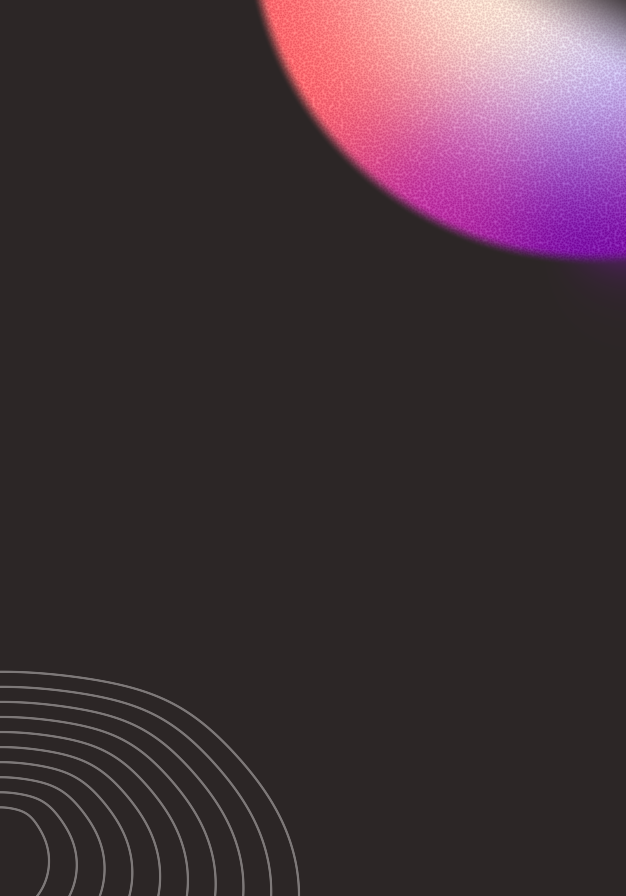
Give the GLSL for this background, as a WebGL 2 fragment shader.

```glsl
#version 300 es
precision highp float;

uniform vec2 u_resolution;
out vec4 fragColor;

// Lengths are fractions of the canvas height.
const vec3 BACKDROP = vec3(0.173, 0.149, 0.149);
const vec3 SALMON = vec3(0.98, 0.41, 0.43);
const vec3 MAGENTA = vec3(0.74, 0.20, 0.64);
const vec3 PURPLE = vec3(0.50, 0.08, 0.66);
const vec3 CREAM = vec3(0.97, 0.87, 0.81);
const vec3 LAVENDER = vec3(0.80, 0.76, 0.94);
const vec3 LINE_COLOR = vec3(0.49, 0.47, 0.47);

const vec2 ORB_CENTER = vec2(0.659, 1.091);
const float ORB_RADIUS = 0.379;
const float ORB_BLUR = 0.009;
const float ORB_DEPTH = 0.24;
const vec2 TINT_START = vec2(0.521, 0.987);
const vec2 TINT_SPAN = vec2(0.156, -0.130);
const vec2 SHADE_START = vec2(0.579, 1.0);
const vec2 SHADE_NORMAL = vec2(0.48, 0.875);
const float GRAIN_SCALE = 380.0;
const float GRAIN_AMOUNT = 0.20;

const int RING_COUNT = 10;
const vec2 RING_RADII = vec2(0.0547, 0.0599);
const vec2 RING_STEP = vec2(0.0310, 0.0211);
const float RING_BASE = 0.039;
const float RING_DROP = 0.0043;
const float RING_BULGE = 0.035;
const float LINE_HALF_WIDTH = 0.0013;

vec2 hash2(vec2 cell) {
    vec3 h = fract(cell.xyx * vec3(0.1031, 0.1030, 0.0973));
    h += dot(h, h.yzx + 33.33);
    return fract((h.xx + h.yz) * h.zy);
}

// Distance to the nearest jittered cell point.
float cellNoise(vec2 p) {
    vec2 cell = floor(p);
    vec2 local = fract(p);
    float nearest = 2.0;
    for (int y = -1; y <= 1; y++) {
        for (int x = -1; x <= 1; x++) {
            vec2 offset = vec2(x, y);
            nearest = min(nearest, length(offset + hash2(cell + offset) - local));
        }
    }
    return nearest;
}

vec3 orbColor(vec2 p, float depth) {
    // Rim hue turns with direction, from purple below to salmon at the left.
    float side = normalize(ORB_CENTER - p).x;
    vec3 rim = mix(PURPLE, MAGENTA, smoothstep(0.0, 0.52, side));
    rim = mix(rim, SALMON, smoothstep(0.45, 0.90, side));

    // Pale core, shaded toward the upper right.
    float tint = dot(p - TINT_START, TINT_SPAN) / dot(TINT_SPAN, TINT_SPAN);
    vec3 core = mix(CREAM, LAVENDER, smoothstep(0.0, 1.0, tint));
    vec3 color = mix(rim, core, smoothstep(0.0, ORB_DEPTH, depth));
    float shade = smoothstep(-0.02, 0.085, dot(p - SHADE_START, SHADE_NORMAL));

    float grain = (cellNoise(p * GRAIN_SCALE) - 0.42) * GRAIN_AMOUNT;
    color += grain * vec3(0.7, 1.0, 0.8) * (1.0 - shade);
    return mix(color, BACKDROP, shade);
}

// Signed distance to a bulging ellipse, first order.
float ringDistance(vec2 p, float index) {
    vec2 radii = RING_RADII + RING_STEP * index;
    vec2 q = p - vec2(0.0, RING_BASE - RING_DROP * index);
    vec2 unit = q / radii;
    float size = max(length(unit), 0.001);
    float turn = (atan(unit.y, unit.x) - 1.0) / 0.28;
    float edge = 1.0 + RING_BULGE * exp(-turn * turn);
    return (size - edge) / length(unit / (size * radii));
}

void main() {
    vec2 p = gl_FragCoord.xy / u_resolution.y;
    float pixel = 1.0 / u_resolution.y;
    vec3 color = BACKDROP;

    // Purple light spilling below the orb at the right.
    float depth = ORB_RADIUS - distance(p, ORB_CENTER);
    float spill = smoothstep(0.60, 0.73, p.x) * exp(-max(-depth, 0.0) / 0.022);
    color = mix(color, PURPLE, 0.55 * spill);

    // Grainy gradient orb.
    float orbMask = smoothstep(-ORB_BLUR, ORB_BLUR, depth);
    color = mix(color, orbColor(p, depth), orbMask);

    // Nested contour lines.
    float lines = 0.0;
    for (int i = 0; i < RING_COUNT; i++) {
        float d = abs(ringDistance(p, float(i))) - LINE_HALF_WIDTH;
        lines = max(lines, 1.0 - smoothstep(-0.5 * pixel, 0.5 * pixel, d));
    }
    color = mix(color, LINE_COLOR, lines);

    fragColor = vec4(clamp(color, 0.0, 1.0), 1.0);
}
```
